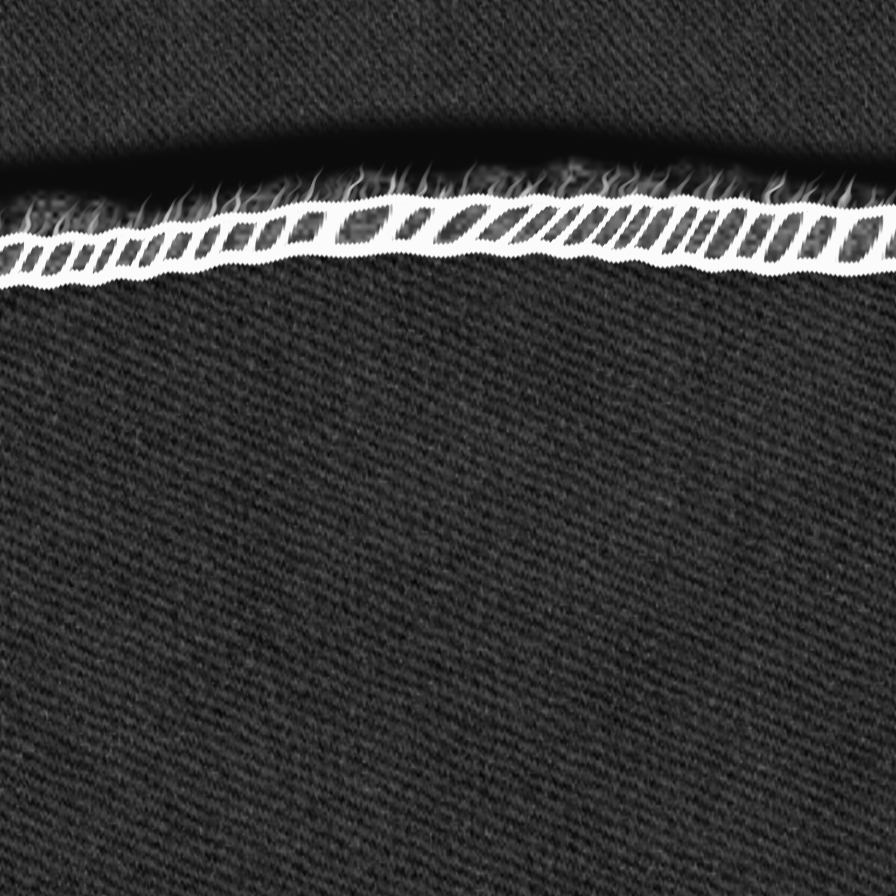
Give the GLSL for this texture, as a WebGL 2 fragment shader.

```glsl
#version 300 es
precision highp float;
// Dark twill cloth with a folded hem, its shadow, and a white overlock seam with loose threads.
uniform vec2 u_resolution;
out vec4 outColor;

const float TAU = 6.2831853;

float hash(vec2 p) {
    return fract(sin(dot(p, vec2(127.1, 311.7))) * 43758.5453);
}

float noise(vec2 p) {
    vec2 cell = floor(p), f = fract(p);
    f = f * f * (3.0 - 2.0 * f);
    return mix(mix(hash(cell), hash(cell + vec2(1, 0)), f.x),
               mix(hash(cell + vec2(0, 1)), hash(cell + vec2(1, 1)), f.x), f.y);
}

float triangle(float t) {
    return abs(fract(t) - 0.5) * 2.0;
}

// Seam edges and the upper limit of the shadow, as heights along x
float lowerEdge(float x) {
    return 0.687 + 0.036 * smoothstep(0.03, 0.4, x) - 0.021 * smoothstep(0.58, 0.88, x);
}

float upperEdge(float x) {
    return 0.732 + 0.043 * smoothstep(0.04, 0.46, x) - 0.012 * smoothstep(0.72, 0.98, x);
}

float shadowTop(float x) {
    return 0.818 + 0.049 * smoothstep(-0.1, 0.52, x) - 0.040 * smoothstep(0.54, 1.0, x);
}

// Diagonal ribs falling to the right, broken up by zigzag stitches
float twill(vec2 p, float slope, float pitch, float contrast) {
    float zigzag = 0.0035 * triangle(p.x * 150.0);
    float wobble = 0.005 * noise(p * 28.0) + 0.003 * noise(p * 75.0);
    float v = p.y + slope * p.x + zigzag + wobble;
    float rib = sin(TAU * v / pitch);
    float stitch = noise(vec2(p.x * 300.0, v * 150.0)) - 0.5;
    float grain = noise(p * vec2(330.0, 260.0) + 40.0) - 0.5;
    float patches = noise(p * 14.0) - 0.5;
    float glint = pow(noise(p * vec2(210.0, 160.0) + 9.0), 9.0);
    return 0.168 + contrast * rib + 0.10 * stitch + 0.10 * grain + 0.025 * patches + 0.13 * glint;
}

// Position along the seam counted in rungs, with uneven spacing
float rungPhase(float x) {
    return 28.0 * x + 0.95 * sin(10.5 * (x - 0.7));
}

// Coverage of the ladder of white yarn: two rails and slanted rungs
float ladder(vec2 p, float low, float high) {
    float lean = 0.55 + 0.5 * exp(-pow((p.x - 0.58) / 0.12, 2.0));
    float phase = rungPhase(p.x - lean * (p.y - low));
    float teeth = 0.0022 * (triangle(p.x * 192.0) - 0.5);
    float scallop = 0.0025 * cos(TAU * rungPhase(p.x) * 0.5);
    float rails = min(abs(p.y - low - scallop) - 0.0075,
                      abs(p.y - high - scallop) - 0.0058) + teeth;
    float cell = floor(phase);
    float center = 0.5 + 0.24 * (hash(vec2(cell, 3.0)) - 0.5);
    float h = clamp((p.y - low) / (high - low), 0.0, 1.0);
    float halfWidth = 0.12 + 0.11 * hash(vec2(cell, 8.0)) + 0.22 * pow(abs(h - 0.5) * 2.0, 3.0);
    float rungs = (abs(fract(phase) - center) - halfWidth) / 30.0;
    rungs = max(rungs, max(low - p.y, p.y - high)) + teeth;
    return 1.0 - smoothstep(-0.0018, 0.0022, min(rails, rungs));
}

// Curved fibres rising from the upper rail
float fibres(vec2 p, float rise, float density, float seed) {
    float curl = 0.012 * (noise(vec2(p.x * 30.0, rise * 70.0 + seed)) - 0.5);
    float t = (p.x - 0.45 * rise + curl) * density + seed;
    float cell = floor(t);
    float center = 0.3 + 0.4 * hash(vec2(cell, seed));
    float height = mix(0.015, 0.052, hash(vec2(cell, seed + 5.0)));
    float width = mix(0.0042, 0.0014, clamp(rise / height, 0.0, 1.0));
    float d = abs(fract(t) - center) / density;
    float fade = smoothstep(-0.004, 0.002, rise) * (1.0 - smoothstep(0.35 * height, height, rise));
    return fade * (1.0 - smoothstep(0.3 * width, 1.5 * width, d));
}

void main() {
    vec2 p = gl_FragCoord.xy / u_resolution;
    float low = lowerEdge(p.x);
    float high = upperEdge(p.x);
    float rise = p.y - high;

    // Main cloth below the seam, steeper twill on the layer behind
    float front = twill(p, 0.47, 0.0165, 0.052);
    float back = twill(p, 1.05, 0.0160, 0.042) + 0.01;
    float tone = mix(front, back, smoothstep(0.0, 0.01, rise));
    tone -= 0.03 * exp(-pow((p.y - low + 0.016) / 0.008, 2.0));

    // Shadow under the fold
    float shade = smoothstep(0.0, 0.02, rise)
                * (1.0 - smoothstep(-0.016, 0.022, p.y - shadowTop(p.x)));
    tone = mix(tone, 0.045, shade);

    // Ragged haze of cut threads
    float hazeTop = 0.034 + 0.022 * noise(vec2(p.x * 22.0, 4.0)) + 0.012 * (1.0 - smoothstep(0.0, 0.2, p.x));
    float haze = smoothstep(-0.004, 0.002, rise) * (1.0 - smoothstep(hazeTop - 0.02, hazeTop, rise));
    float mesh = noise(p * vec2(130.0, 150.0)) * noise(p * 45.0 + 7.0);
    tone = mix(tone, 0.06 + 0.55 * mesh, 0.85 * haze);
    tone = mix(tone, 0.85, 0.85 * fibres(p, rise, 25.0, 1.0));
    tone = mix(tone, 0.60, 0.70 * fibres(p, rise, 38.0, 6.0));
    tone = mix(tone, 0.42, 0.60 * fibres(p, rise, 55.0, 13.0));

    // Seam: grey gaps, then bright yarn
    float gap = smoothstep(low - 0.002, low + 0.004, p.y) * (1.0 - smoothstep(-0.004, 0.002, rise));
    tone = mix(tone, 0.20 + 0.32 * noise(p * 170.0), gap);
    tone = mix(tone, 0.985, ladder(p, low, high));

    outColor = vec4(vec3(clamp(tone, 0.0, 1.0)), 1.0);
}
```
